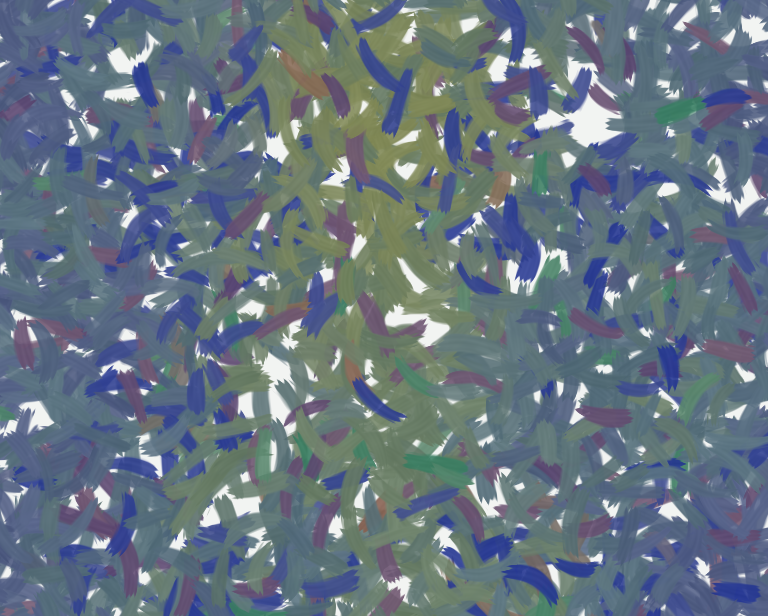
Reproduce this pattern procedurally as a Shadertoy shader.

```glsl
// Abstract painting: short curved brush dabs in slate, sage and blue over white ground

vec3 hash3(vec3 p) {
    p = fract(p * vec3(0.1031, 0.1030, 0.0973));
    p += dot(p, p.yxz + 33.33);
    return fract((p.xxy + p.yxx) * p.zyx);
}

float gradDot(vec2 cell, vec2 offset) {
    float a = 6.2832 * hash3(vec3(cell, 7.0)).x;
    return dot(vec2(cos(a), sin(a)), offset);
}

// Gradient noise, roughly -0.7 to 0.7
float noise(vec2 p) {
    vec2 i = floor(p), f = fract(p);
    vec2 u = f * f * f * (f * (f * 6.0 - 15.0) + 10.0);
    vec2 e = vec2(0.0, 1.0);
    return mix(mix(gradDot(i, f), gradDot(i + e.yx, f - e.yx), u.x),
               mix(gradDot(i + e, f - e), gradDot(i + 1.0, f - 1.0), u.x), u.y);
}

// Soft spot around a centre
float spot(vec2 p, vec2 centre, float tightness) {
    vec2 d = p - centre;
    return exp(-tightness * dot(d, d));
}

// Paint colour of a dab, from its place on the canvas and three random values
vec3 dabColour(vec2 c, vec3 r) {
    vec3 slateBlue = vec3(0.32, 0.37, 0.52);
    vec3 slate = vec3(0.34, 0.44, 0.49);
    vec3 sage = vec3(0.42, 0.50, 0.41);
    vec3 olive = vec3(0.49, 0.52, 0.32);

    // Green in the middle, cooler to both sides
    float side = abs(c.x - 0.62);
    float warmth = 0.85 - 1.15 * side + 0.5 * noise(c * 4.0) + 0.55 * (r.x - 0.5);
    vec3 col = mix(slateBlue, slate, smoothstep(0.05, 0.45, warmth));
    col = mix(col, sage, smoothstep(0.45, 0.85, warmth));
    float sunny = spot(c, vec2(0.64, 0.82), 18.0) + 0.5 * spot(c, vec2(0.55, 0.5), 30.0);
    col = mix(col, olive, sunny * smoothstep(0.2, 0.6, r.z));

    // Clusters of strong blue
    vec2 m = vec2(side, c.y);
    float cluster = spot(m, vec2(0.30, 0.70), 28.0) + 0.8 * spot(m, vec2(0.28, 0.07), 40.0);
    if (r.y < 0.05 + 0.38 * cluster)
        return mix(vec3(0.15, 0.22, 0.58), vec3(0.27, 0.32, 0.56), r.z);

    // Rare accents
    if (r.y > 0.93) col = mix(vec3(0.38, 0.30, 0.47), vec3(0.43, 0.33, 0.42), r.z);
    else if (r.y > 0.905) col = mix(vec3(0.24, 0.52, 0.41), sage, r.z * 0.6);
    else if (r.y > 0.885) col = mix(vec3(0.54, 0.39, 0.33), col, side * 1.6);
    return col + 0.06 * (r.z - 0.5);
}

void mainImage(out vec4 fragColor, in vec2 fragCoord) {
    vec2 uv = fragCoord / iResolution.y;
    vec3 col = vec3(0.95, 0.955, 0.95);
    float cellSize = 0.07;

    // Layers of dabs, painted from back to front
    for (int layer = 0; layer < 8; layer++) {
        float k = float(layer);
        vec2 shift = fract(k * vec2(0.37, 0.61));
        vec2 home = floor(uv / cellSize + shift);

        for (int n = 0; n < 9; n++) {
            vec2 id = home + vec2(n % 3 - 1, n / 3 - 1);
            vec3 place = hash3(vec3(id + 20.0, k * 13.7 + 3.0));
            vec3 shape = hash3(vec3(id + 61.0, k * 9.1 + 5.0));
            vec3 tint = hash3(vec3(id + 97.0, k * 17.3 + 11.0));
            vec2 centre = (id + place.xy - shift) * cellSize;

            // Leave irregular patches of ground bare, mostly near the middle
            float bare = noise(centre * 8.0 + 3.0) + 0.22 * spot(centre, vec2(0.62, 0.62), 9.0);
            if (place.z < 0.06 + 0.8 * smoothstep(0.2, 0.5, bare)) continue;

            // Rotated, bent local frame
            float a = 6.2832 * shape.x;
            vec2 q = mat2(cos(a), -sin(a), sin(a), cos(a)) * (uv - centre);
            q.y += (shape.y - 0.5) * 13.0 * (q.x * q.x - 0.0008);
            float halfLength = mix(0.032, 0.057, shape.z);
            float halfWidth = mix(0.010, 0.0155, fract(shape.z * 7.3 + shape.y));

            // Rounded dab, tapering to one end
            halfWidth *= 1.0 - 0.3 * smoothstep(-0.2, 1.0, q.x / halfLength);
            float d = length(vec2(max(abs(q.x) - halfLength + halfWidth, 0.0), q.y)) - halfWidth;
            if (d > 0.011) continue;

            // Bristle streaks fray the ends and vary the paint
            float bristle = noise(vec2(q.x * 22.0, q.y * 190.0) + 40.0 * tint.xy);
            d += bristle * mix(0.003, 0.012, smoothstep(0.5, 1.0, abs(q.x) / halfLength));
            float cover = 0.9 * smoothstep(0.0028, -0.0028, d);
            col = mix(col, dabColour(centre, tint) + 0.035 * bristle, cover);
        }
    }
    fragColor = vec4(col, 1.0);
}
```
